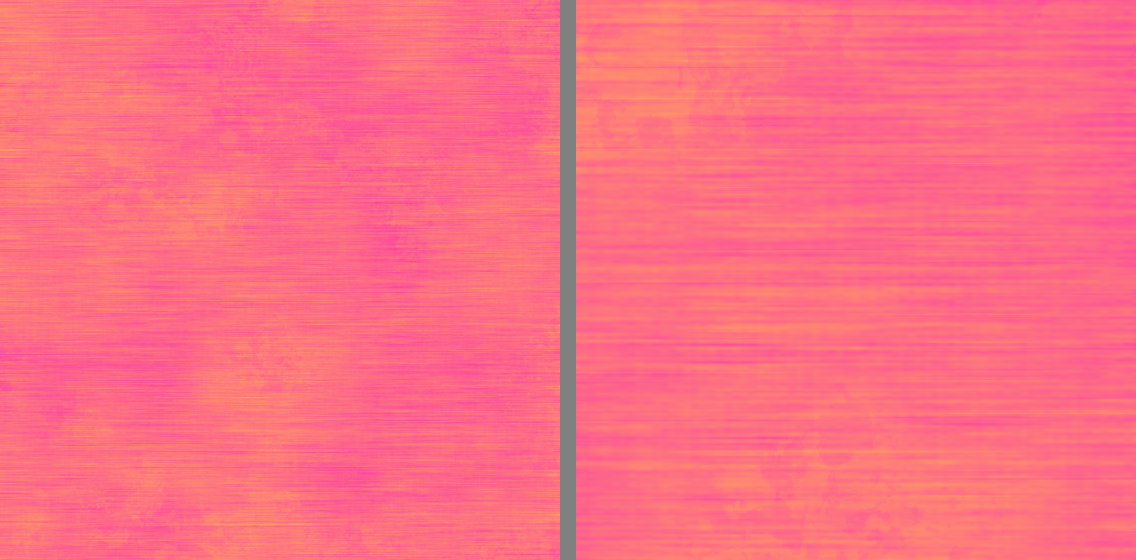
Left: the whole. Right: its middle third, enlarged.
A three.js fragment shader for this texture:

```glsl
varying vec2 vUv;

float hash(vec2 p) {
  vec3 q = fract(vec3(p.xyx) * 0.1031);
  q += dot(q, q.yzx + 33.33);
  return fract((q.x + q.y) * q.z);
}

float noise(vec2 p) {
  vec2 cell = floor(p);
  vec2 f = fract(p);
  f = f * f * (3.0 - 2.0 * f);
  return mix(mix(hash(cell), hash(cell + vec2(1.0, 0.0)), f.x),
             mix(hash(cell + vec2(0.0, 1.0)), hash(cell + vec2(1.0, 1.0)), f.x), f.y);
}

float fbm(vec2 p) {
  float sum = 0.0;
  float amplitude = 0.5;
  for (int i = 0; i < 6; i++) {
    sum += amplitude * noise(p);
    p = p * 2.03 + vec2(17.3, 9.1);
    amplitude *= 0.55;
  }
  return sum / 1.08;
}

// Hair-thin horizontal brush lines, from long to short, centred on zero
float streaks(vec2 uv) {
  float sum = 0.0;
  for (int i = 0; i < 4; i++) {
    float k = float(i);
    vec2 scale = vec2(4.0 + 5.0 * k * k, 505.0 - 37.0 * k);
    sum += (noise(uv * scale + 41.0 * k) - 0.5) * (0.5 - 0.06 * k);
  }
  return sum;
}

// Crisp, ragged smears of paint, gathered in a few regions
float smears(vec2 uv) {
  vec2 warp = vec2(fbm(uv * 19.0 + 5.0), fbm(uv * 19.0 + 61.0)) - 0.5;
  float shape = fbm(uv * vec2(17.0, 23.0) + warp * 7.0 + 23.0);
  float region = smoothstep(0.46, 0.62, fbm(uv * vec2(4.0, 6.0) + 87.0));
  return (smoothstep(0.44, 0.56, shape) - 0.5) * region;
}

void main() {
  vec2 uv = vUv;

  // Broad uneven washes with soft blocky patches
  float wash = fbm(uv * vec2(4.5, 6.5) + 3.0) - 0.5;
  float block = noise(uv * vec2(10.0, 8.0) + 131.0) - 0.5;

  // Faint vertical threads and fine grain
  float threads = noise(uv * vec2(300.0, 22.0) + 211.0) - 0.5;
  float grain = noise(uv * vec2(210.0, 509.0) + 307.0) - 0.5;

  float warmth = 0.25 * wash + 0.035 * block + 0.15 * streaks(uv)
               + 0.05 * smears(uv) + 0.018 * threads + 0.04 * grain;

  // Rare bright and deep lines
  float line = noise(uv * vec2(7.0, 490.0) + 409.0);
  warmth += 0.06 * smoothstep(0.82, 0.95, line) - 0.06 * smoothstep(0.18, 0.05, line);

  // Magenta pink to orange ramp
  float t = clamp(0.49 + warmth / 0.36, 0.0, 1.0);
  vec3 pink = vec3(0.985, 0.25, 0.645);
  vec3 orange = vec3(1.0, 0.61, 0.385);
  gl_FragColor = vec4(mix(pink, orange, t), 1.0);
}
```
